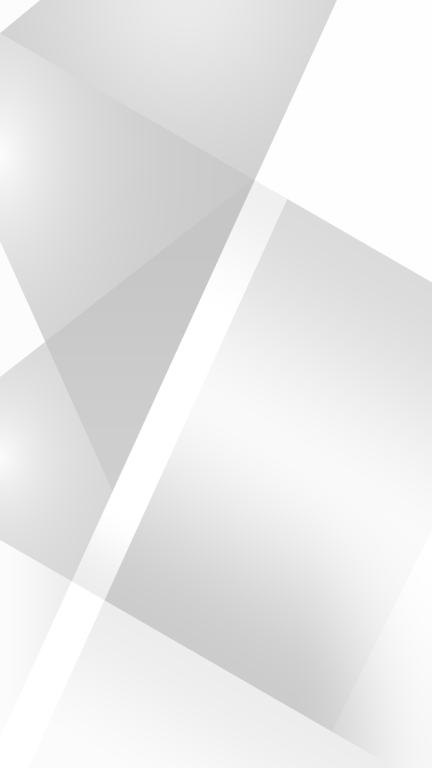
Give the GLSL for this background, as a WebGL 2 fragment shader.

```glsl
#version 300 es
precision highp float;
// Pale grey overlapping facets cut by a bright diagonal band.
uniform vec2 u_resolution;
out vec4 fragColor;

// Smooth coverage of the half plane to the left of the line a -> b.
float leftOf(vec2 p, vec2 a, vec2 b) {
    vec2 d = normalize(b - a);
    float side = dot(p - a, vec2(-d.y, d.x));
    float soft = 0.8 / u_resolution.x;
    return smoothstep(-soft, soft, side);
}

// Light falling off from a centre, stretched along the vertical.
float glow(vec2 p, vec2 centre, float stretch, float falloff) {
    return exp(-falloff * length((p - centre) * vec2(1.0, stretch)));
}

void main() {
    // Canvas is 1 wide and 16/9 high.
    vec2 p = gl_FragCoord.xy / u_resolution * vec2(1.0, 16.0 / 9.0);

    // Half planes that bound the facets.
    float left = leftOf(p, vec2(0.0, 0.069), vec2(0.78, 1.778));
    float right = 1.0 - leftOf(p, vec2(0.065, 0.0), vec2(0.664, 1.315));
    float aboveUpper = leftOf(p, vec2(0.0, 1.701), vec2(0.995, 1.127));
    float aboveLower = leftOf(p, vec2(0.0, 0.528), vec2(0.914, 0.0));
    float aboveFold = leftOf(p, vec2(0.0, 0.905), vec2(0.59, 1.366));
    float insideWedge = leftOf(p, vec2(0.259, 0.644), vec2(0.007, 1.204));
    insideWedge = 1.0 - insideWedge;
    float corner = leftOf(p, vec2(0.0, 1.701), vec2(0.093, 1.778));
    float farSide = 1.0 - leftOf(p, vec2(0.764, 0.076), vec2(1.0, 0.551));

    // Heights above the two long parallel edges.
    float overUpper = p.y - 1.701 + 0.577 * p.x;
    float overLower = p.y - 0.528 + 0.577 * p.x;

    // Left facets.
    vec2 topOffset = p - vec2(0.43, 1.8);
    float topTone = 0.81 + 0.11 * exp(-10.0 * dot(topOffset, topOffset));
    float middleTone = 0.78 + 0.21 * glow(p, vec2(0.0, 1.42), 0.6, 5.0);
    float wedgeTone = mix(0.81, 0.775, smoothstep(0.65, 1.3, p.y));
    float lowTone = 0.82 + 0.17 * glow(p, vec2(0.0, 0.72), 0.8, 7.0);
    float footTone = mix(0.985, 0.93, smoothstep(0.0, 0.18, p.x));

    float upperLeft = mix(0.99, middleTone, insideWedge);
    float lowerLeft = mix(lowTone, wedgeTone, insideWedge);
    float leftTone = mix(lowerLeft, upperLeft, aboveFold);
    leftTone = mix(leftTone, topTone, aboveUpper);
    leftTone = mix(leftTone, 0.99, corner);
    leftTone = mix(footTone, leftTone, aboveLower);

    // Bright band, tinted at both ends of its middle section.
    float bandTint = 0.06 * smoothstep(-0.38, 0.0, overUpper)
                   + 0.07 * smoothstep(0.24, 0.0, overLower);
    float bandTone = 1.0 - bandTint * aboveLower;

    // Large right panel: shaded at its two long edges, fading to the right.
    float upperShade = 0.12 * smoothstep(-0.62, 0.0, overUpper);
    float lowerShade = 0.18 * smoothstep(0.62, 0.0, overLower);
    lowerShade *= 1.0 - 0.8 * smoothstep(0.68, 1.0, p.x);
    float panelTone = 0.98 - upperShade - lowerShade;
    panelTone += 0.02 * farSide;
    float baseTone = 0.985 - 0.055 * smoothstep(-0.4, 0.0, overLower);
    float rightTone = mix(baseTone, panelTone, aboveLower);

    // Assemble the pieces; the upper right stays almost white.
    float tone = mix(bandTone, rightTone, right);
    tone = mix(tone, 0.995, aboveUpper);
    tone = mix(tone, leftTone, left);
    fragColor = vec4(vec3(clamp(tone, 0.0, 1.0)), 1.0);
}
```
